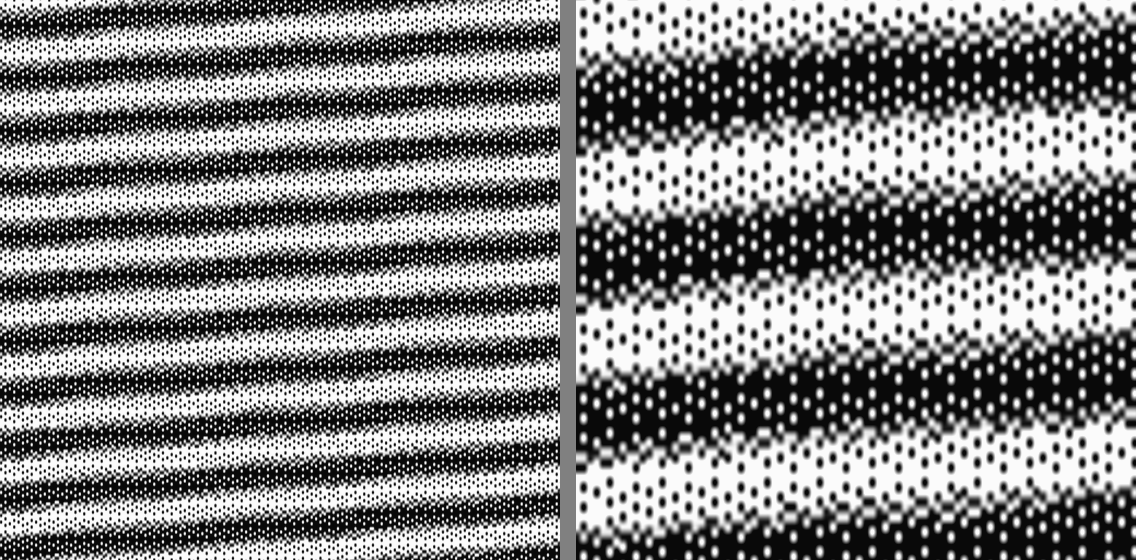
Left, the full canvas; right, a detail of the centre.
A WebGL 2 fragment shader for this pattern:

```glsl
#version 300 es
precision highp float;
// Slanted soft stripes in black and white, dithered into staggered columns of upright dots.

uniform vec2 u_resolution;
out vec4 fragColor;

const float TAU = 6.2831853;

const vec3 INK = vec3(0.035);
const vec3 PAPER = vec3(0.985);

const vec2 STRIPE_FREQ = vec2(-0.88, 10.72); // stripes across and down the canvas
const float DARK_PHASE = 0.185;              // phase at the centre of a dark stripe
const float STRIPE_AMPLITUDE = 0.46;         // tone swing around mid grey
const float TONE_LIMIT = 0.32;               // flattens the stripe cores

const vec2 GRID = vec2(256.0, 170.0);        // dither cells across and down
const int MATRIX_BITS = 3;                   // 3 bits give an 8x8 threshold matrix
const float CORE_CONTRAST = 1.35;            // dot contrast inside the stripes
const float EDGE_CONTRAST = 0.85;            // dot contrast where the tone is grey

// Tone of the stripes, 0 dark to 1 light.
float stripeTone(vec2 p) {
    float phase = dot(p, STRIPE_FREQ) - DARK_PHASE;
    float swing = -STRIPE_AMPLITUDE * cos(TAU * phase);
    return 0.5 + clamp(swing, -TONE_LIMIT, TONE_LIMIT);
}

// Bayer threshold, built by interleaving the bits of the cell index.
float bayerThreshold(ivec2 cell) {
    int rank = 0;
    for (int i = 0; i < MATRIX_BITS; i++) {
        ivec2 bits = (cell >> i) & 1;
        rank = rank * 4 + 2 * (bits.x ^ bits.y) + bits.y;
    }
    return (float(rank) + 0.5) / float(1 << (2 * MATRIX_BITS));
}

// Vertical shift of a column in rows; two neighbours share one shift.
float columnStagger(float column) {
    float place = mod(floor(column / 2.0), 4.0);
    return mod(place, 2.0) + 0.5 * step(2.0, place);
}

// One dither cell: 1 for paper, 0 for ink.
float ditherCell(vec2 cell, float stagger) {
    vec2 centre = (cell + 0.5 - vec2(0.0, stagger)) / GRID;
    return step(bayerThreshold(ivec2(cell)), stripeTone(centre));
}

// Softened run of cells down one column.
float ditherColumn(float column, float y) {
    float stagger = columnStagger(column);
    float row = y * GRID.y + stagger - 0.5;
    float below = floor(row);
    return mix(ditherCell(vec2(column, below), stagger),
               ditherCell(vec2(column, below + 1.0), stagger),
               smoothstep(0.0, 1.0, row - below));
}

// Blends neighbouring columns so that the dots have soft sides.
float softDither(vec2 p) {
    float x = p.x * GRID.x - 0.5;
    float column = floor(x);
    return mix(ditherColumn(column, p.y),
               ditherColumn(column + 1.0, p.y),
               smoothstep(0.0, 1.0, x - column));
}

void main() {
    vec2 p = gl_FragCoord.xy / u_resolution;

    // Dots are crisp in the cores and blend to grey between stripes.
    float coreness = abs(stripeTone(p) - 0.5) / TONE_LIMIT;
    float contrast = mix(EDGE_CONTRAST, CORE_CONTRAST, coreness);
    float light = 0.5 + (softDither(p) - 0.5) * contrast;

    fragColor = vec4(mix(INK, PAPER, clamp(light, 0.0, 1.0)), 1.0);
}
```
